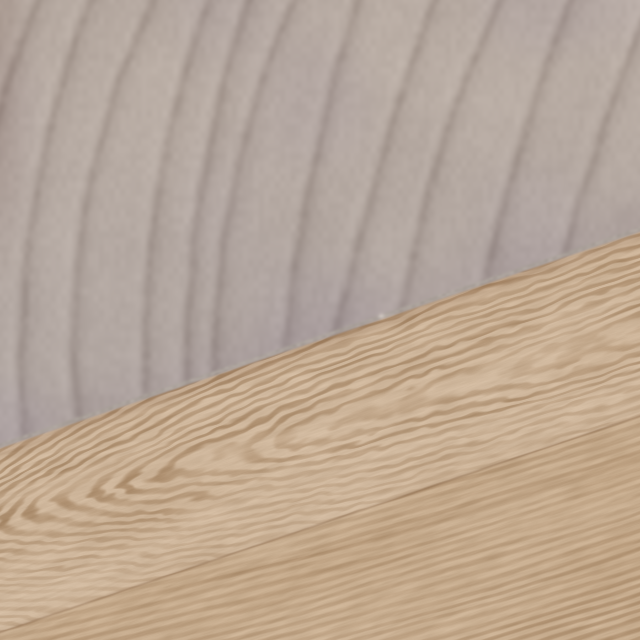
Write a three.js fragment shader that draws this texture.

```glsl
// Pleated grey fabric above a slanted oak board with arched grain and a plank joint.
varying vec2 vUv;

float hash(vec2 p) {
  p = fract(p * vec2(0.1031, 0.1137));
  p += dot(p, p.yx + 33.33);
  return fract((p.x + p.y) * p.x * 7.31);
}

float noise(vec2 p) {
  vec2 i = floor(p), f = fract(p);
  f = f * f * (3.0 - 2.0 * f);
  i += 200.0;
  return mix(mix(hash(i), hash(i + vec2(1.0, 0.0)), f.x),
             mix(hash(i + vec2(0.0, 1.0)), hash(i + 1.0), f.x), f.y);
}

float fbm(vec2 p) {
  float sum = 0.0, gain = 0.5;
  for (int i = 0; i < 4; i++) {
    sum += gain * noise(p);
    p = p * 2.03 + 7.1;
    gain *= 0.5;
  }
  return sum;
}

float bell(float d, float width) {
  return exp(-d * d / (width * width));
}

// Signed shading of the curved seams: soft dark groove, pale ridge on its left.
float seams(vec2 p) {
  float down = 1.0 - p.y, shade = 0.0;
  for (int n = 0; n < 11; n++) {
    float i = float(n), a = i * 0.31416, beat = cos(2.0944 * (i - 2.0));
    float top = 0.06 + 0.096 * i - 0.063 * sin(a) + 0.017 * sin(2.0 * a)
              + 0.008 * sin(3.0 * a) - 0.01 * sin(5.0 * a);
    float lean = 0.36 + 0.07 * beat + 0.0035 * (i - 5.0) * (i - 5.0);
    float bend = 0.39 - 0.018 * i + 0.08 * beat - 0.14 * bell(i - 7.0, 0.8);
    float d = p.x - top + lean * down - bend * down * down;
    d += 0.004 * (noise(vec2(i * 9.0, p.y * 16.0)) - 0.5);
    float stitch = 0.7 + 0.4 * noise(vec2(i * 5.0, p.y * 65.0));
    shade += 0.014 * bell(d + 0.017, 0.010) - 0.068 * stitch * bell(d, 0.0085);
    shade -= 0.018 * bell(d - 0.012, 0.014);
  }
  return shade;
}

vec3 fabric(vec2 p, float v) {
  vec3 col = mix(vec3(0.70, 0.658, 0.637), vec3(0.718, 0.669, 0.635),
                 smoothstep(0.35, 0.95, p.y));
  col += vec3(0.05, 0.052, 0.048) * (fbm(p * 8.0 + 3.0) - 0.47);
  col += vec3(-0.006, -0.006, 0.006) * smoothstep(0.4, 0.9, noise(p * 6.0 + 20.0));
  col -= vec3(0.04, 0.05, 0.055) * bell(p.x, 0.04) * smoothstep(0.5, 0.8, p.y);
  col -= vec3(0.025, 0.028, 0.018) * bell(v - 0.3, 0.06);
  col += vec3(0.95, 1.0, 1.0) * seams(p);
  return col + 0.024 * (noise(p * vec2(120.0, 90.0)) - 0.5);
}

// Darkness of the nested arches; tips point left along a rising axis.
float archGrain(vec2 p, float v) {
  float t = p.y - 0.183 - 0.3 * p.x;
  t += 0.016 * (fbm(vec2(p.x * 7.0, v * 18.0)) - 0.47);
  float reach = 0.4 * (1.0 - exp(-2.5 * p.x));
  float g = reach - 3.0 * (sqrt(t * t + 0.0008) - 0.028);
  g += 0.026 * (noise(vec2(p.x * 13.0, v * 30.0) + 40.0) - 0.5);
  g += 0.014 * (noise(vec2(p.x * 50.0, v * 130.0)) - 0.5);
  float wave = 0.5 + 0.5 * cos(6.2832 * (g - 0.044) / 0.038);
  float strength = mix(0.4, 0.85, smoothstep(-0.12, -0.04, t));
  strength *= 0.4 + 0.9 * noise(vec2(p.x * 9.0, v * 60.0) + 11.0);
  // The pale heart of the arches stays nearly clear.
  strength *= 1.0 - 0.5 * bell(t, 0.02) * smoothstep(0.3, 0.45, p.x);
  return strength * smoothstep(0.15, 1.0, wave);
}

// Darkness of the tight, gently bowed lines on the lower plank.
float straightGrain(vec2 p) {
  float w = p.y - 0.21 * p.x - 0.06 * p.x * p.x;
  w += 0.008 * (fbm(vec2(p.x * 5.0, w * 14.0)) - 0.47);
  float wave = 0.5 + 0.5 * sin(w * 450.0 + 3.0 * noise(vec2(p.x * 4.0, w * 35.0)));
  float bold = bell(w - 0.018, 0.005) * smoothstep(0.15, 0.45, p.x);
  float corner = smoothstep(0.6, 1.0, p.x) * smoothstep(0.17, 0.02, p.y);
  float strength = 0.25 + 0.4 * noise(vec2(p.x * 5.0, w * 70.0) + 5.0) + 0.35 * corner;
  return strength * smoothstep(0.1, 1.0, wave) + 0.35 * bold;
}

vec3 wood(vec2 p, float v) {
  float upper = smoothstep(0.010, 0.014, v);
  float grain = mix(straightGrain(p), archGrain(p, v), upper);
  vec3 pale = mix(vec3(0.785, 0.682, 0.565), vec3(0.81, 0.715, 0.61), upper);
  vec3 col = mix(pale, vec3(0.645, 0.52, 0.39), 0.8 * grain);
  // Short fibres lie along the grain.
  float fibre = fbm(vec2(p.x * 30.0, v * 190.0)) - 0.47;
  col += vec3(0.085, 0.09, 0.095) * fibre;
  col += vec3(0.04, 0.05, 0.06) * (fbm(vec2(p.x * 4.0, v * 16.0) + 9.0) - 0.47);
  // Plank joint and the shaded rim beside the fabric.
  col -= vec3(0.09, 0.10, 0.10) * bell(v - 0.012, 0.0022);
  col -= vec3(0.06, 0.07, 0.07) * smoothstep(0.27, 0.3, v);
  return col;
}

void main() {
  vec2 p = vUv;
  float v = p.y - 0.338 * p.x;
  float hem = v - 0.3;
  vec3 col = mix(wood(p, v), fabric(p, v), smoothstep(-0.003, 0.003, hem));
  // Thin speckled hem along the edge, with one small pale knot.
  vec3 hemColor = vec3(0.67, 0.637, 0.605) + 0.07 * (noise(p * 150.0) - 0.5);
  col = mix(col, hemColor, 0.75 * bell(hem - 0.004, 0.004));
  col += 0.09 * bell(length(p - vec2(0.596, 0.506)), 0.005);
  gl_FragColor = vec4(clamp(col, 0.0, 1.0), 1.0);
}
```
